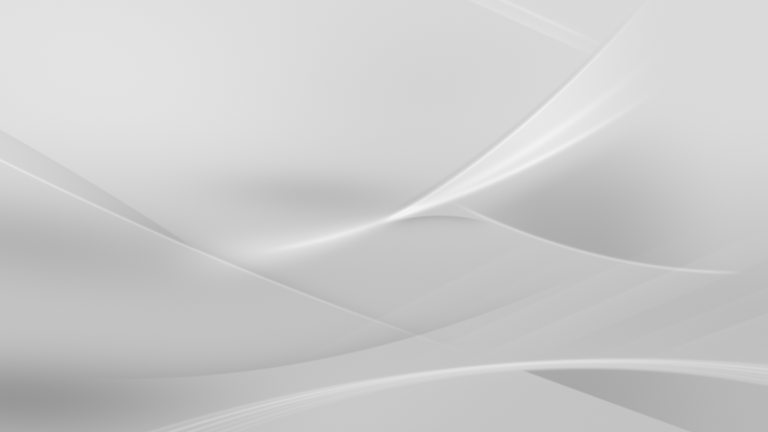
A WebGL 2 fragment shader for this background:

```glsl
#version 300 es
precision highp float;
// Soft grey backdrop of translucent sheets that pinch into a bright ribbon.
// Each sheet edge is a parabola through three points; tone is a broad gradient
// plus soft blobs, one-sided sheet shading and thin glowing strands.
uniform vec2 u_resolution;
out vec4 fragColor;

float hash(vec2 p) {
    return fract(sin(dot(p, vec2(127.1, 311.7))) * 43758.5453);
}

// Height at x of the parabola through a, b and c.
float arc(float x, vec2 a, vec2 b, vec2 c) {
    float s = (b.y - a.y) / (b.x - a.x);
    float t = (c.y - b.y) / (c.x - b.x);
    return a.y + s * (x - a.x) + (t - s) / (c.x - a.x) * (x - a.x) * (x - b.x);
}

float span(float x, float from, float to, float soft) {
    return smoothstep(from - soft, from + soft, x)
         * (1.0 - smoothstep(to - soft, to + soft, x));
}

float ridge(float d, float width) {
    return exp(-d * d / (width * width));
}

// Shade that starts crisply at d = 0 and decays over the given reach.
float sheet(float d, float reach) {
    return smoothstep(-0.003, 0.003, d) * exp(-max(d, 0.0) / reach);
}

// Soft elliptical spot, sheared along a slope.
float blob(vec2 p, vec2 center, vec2 radius, float slope) {
    vec2 q = p - center;
    q.y -= slope * q.x;
    q /= radius;
    return exp(-dot(q, q));
}

float baseTone(vec2 p) {
    float tone = mix(0.765, 0.855, smoothstep(0.33, 0.75, p.y));
    tone += 0.035 * blob(p, vec2(0.12, 0.85), vec2(0.28, 0.3), -0.3);
    tone -= 0.025 * blob(p, vec2(0.54, 0.78), vec2(0.18, 0.2), 0.3);
    tone -= 0.075 * blob(p, vec2(0.41, 0.55), vec2(0.13, 0.05), -0.1);
    tone -= 0.075 * blob(p, vec2(0.02, 0.45), vec2(0.24, 0.09), -0.25);
    tone -= 0.15 * blob(p, vec2(0.0, 0.09), vec2(0.27, 0.085), -0.05);
    tone -= 0.05 * blob(p, vec2(0.05, 0.0), vec2(0.2, 0.09), 0.0);
    tone += 0.03 * blob(p, vec2(0.4, 0.03), vec2(0.2, 0.1), 0.2);
    tone -= 0.03 * blob(p, vec2(1.0, 0.28), vec2(0.25, 0.1), 0.2);
    return tone;
}

// Falling sheet on the left and the dark fold that rises beneath it.
float leftSheets(vec2 p) {
    float lower = arc(p.x, vec2(0.0, 0.63), vec2(0.247, 0.428), vec2(0.638, 0.167));
    float upper = arc(p.x, vec2(0.0, 0.70), vec2(0.13, 0.565), vec2(0.247, 0.433));
    float fold = arc(p.x, vec2(0.0, 0.14), vec2(0.26, 0.13), vec2(0.60, 0.255));
    float fade = 1.0 - smoothstep(0.35, 0.66, p.x);
    float tone = -0.045 * sheet(upper - p.y, 0.06) * step(lower, p.y) * span(p.x, -0.1, 0.25, 0.04);
    tone += 0.06 * ridge(p.y - lower, 0.0035) * fade;
    tone -= 0.06 * sheet(p.y - lower, 0.018) * fade * smoothstep(0.1, 0.3, p.x);
    tone -= 0.065 * sheet(p.y - fold, 0.035) * span(p.x, 0.22, 0.64, 0.16);
    return tone;
}

// Fan opening to the upper right, its pinch, and the shadow under it.
float ribbon(vec2 p) {
    vec2 pinch = vec2(0.508, 0.495);
    float top = arc(p.x, pinch, vec2(0.625, 0.63), vec2(0.833, 0.977));
    float low = arc(p.x, pinch, vec2(0.65, 0.587), vec2(0.846, 0.78));
    float tail = arc(p.x, vec2(0.605, 0.518), vec2(0.73, 0.433), vec2(1.0, 0.37));
    float left = arc(p.x, vec2(0.26, 0.405), vec2(0.40, 0.437), pinch);
    float under = arc(p.x, vec2(0.49, 0.475), vec2(0.56, 0.50), vec2(0.625, 0.49));
    float right = smoothstep(0.49, 0.53, p.x);
    float fade = right * (1.0 - smoothstep(0.68, 0.88, p.x));
    float inside = smoothstep(-0.004, 0.004, top - p.y) * smoothstep(-0.02, 0.012, p.y - low);
    float tone = inside * fade * 0.065;
    tone += fade * (0.05 * ridge(p.y - top, 0.005) + 0.07 * ridge(p.y - low, 0.007));
    tone += fade * 0.045 * ridge(p.y - mix(low, top, 0.35), 0.012);
    tone -= fade * 0.03 * ridge(p.y - top - 0.012, 0.006);
    float shadow = smoothstep(0.0, 0.09, low - p.y) * smoothstep(-0.004, 0.004, p.y - tail);
    tone -= 0.10 * shadow * span(p.x, 0.62, 0.86, 0.1) * smoothstep(0.8, 0.5, p.y);
    tone += 0.07 * ridge(p.y - tail, 0.004) * span(p.x, 0.61, 0.95, 0.03);
    float glowWidth = 0.014 + 0.16 * max(pinch.x - p.x, 0.0);
    tone += 0.09 * ridge(p.y - left, glowWidth) * span(p.x, 0.27, 0.51, 0.08);
    tone += 0.05 * ridge(p.y - left, 0.007) * span(p.x, 0.36, 0.53, 0.04);
    tone -= 0.10 * sheet(under - p.y, 0.012) * span(p.x, 0.515, 0.62, 0.025);
    return tone;
}

// Bundle of bright strands sweeping along the bottom, with a dark fin below.
float sweep(vec2 p) {
    float crest = arc(p.x, vec2(0.195, 0.0), vec2(0.48, 0.12), vec2(0.83, 0.169));
    float spread = 0.015 + 0.25 * (p.x - 0.68) * (p.x - 0.68);
    float tone = 0.03 * sheet(crest - p.y, 0.03);
    for (int i = 0; i < 6; i++) {
        float k = float(i);
        float gain = mix(0.025, 0.08, hash(vec2(k, 3.0))) * exp(-0.15 * k);
        tone += gain * ridge(p.y - crest + spread * k * 0.22, 0.0035);
    }
    float fin = p.y - 0.13 + 0.65 * (p.x - 0.70);
    float body = smoothstep(-0.003, 0.003, fin) * smoothstep(0.0, 0.01, crest - spread - p.y);
    return tone - 0.11 * body * (1.0 - 0.6 * smoothstep(0.72, 1.0, p.x));
}

// Faint diagonal streaks across the lower right and the top.
float streaks(vec2 p) {
    float tone = 0.0;
    for (int i = 0; i < 7; i++) {
        float k = float(i);
        float rise = p.y - 0.17 - (0.9 - 0.04 * k) * (p.x - 0.39 - 0.075 * k);
        float sign_ = hash(vec2(k, 8.0)) - 0.35;
        tone += 0.035 * sign_ * sheet(-rise, 0.05) * span(p.y, 0.19, 0.43, 0.06);
    }
    float fall = p.y - 1.0 + 0.8 * (p.x - 0.61);
    float fade = span(p.x, 0.59, 0.76, 0.05) * smoothstep(0.78, 0.92, p.y);
    return tone + fade * (0.03 * sheet(fall, 0.03) + 0.03 * ridge(fall - 0.035, 0.005));
}

void main() {
    vec2 p = gl_FragCoord.xy / u_resolution;
    float tone = baseTone(p) + leftSheets(p) + ribbon(p) + sweep(p) + streaks(p);
    tone += (hash(gl_FragCoord.xy) - 0.5) / 255.0; // dither against banding
    fragColor = vec4(vec3(clamp(tone, 0.0, 0.95)), 1.0);
}
```
